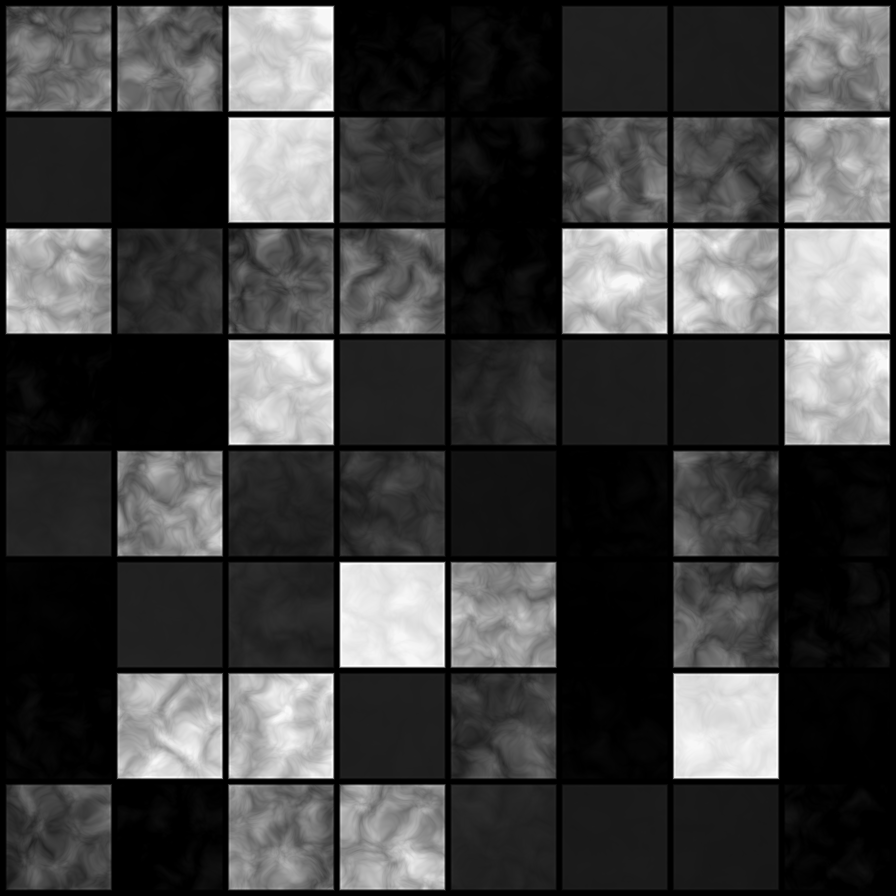
Give the GLSL for this texture map, as a WebGL 2 fragment shader.

```glsl
#version 300 es
precision highp float;
// A sheet of square grey height-map tiles on black, parted by thin gaps.
// Each tile takes a grey level from its hash rank, then warped billow noise
// carves dark branching valleys into it; a thin pale rim closes the edge.

#define TILES 8.0        // tiles across and down
#define GAP 0.007        // gap between tiles, in canvas units
#define EDGE_BLUR 0.0016 // softness of the tile edges
#define RIM_WIDTH 0.0034 // width of the pale rim
#define RIM_GAIN 0.13    // brightening at the rim
#define VALLEY_FREQ 2.3  // main valleys per tile
#define WARP 0.28        // bending of the valleys
#define RELIEF 0.55      // strongest light-dark swing in a tile
#define SLOPE 0.35       // broad tilt across a tile
#define SEED 4.7

uniform vec2 u_resolution;
out vec4 fragColor;

// Level curve: x is the rank of a tile among all tiles, y its grey.
const vec2 LEVELS[8] = vec2[8](
    vec2(0.0, 0.0), vec2(0.26, 0.02), vec2(0.28, 0.09), vec2(0.50, 0.15),
    vec2(0.67, 0.36), vec2(0.76, 0.58), vec2(0.88, 0.79), vec2(1.0, 0.93));

float hash(vec2 p) {
    return fract(sin(dot(p, vec2(127.1, 311.7))) * 43758.5453);
}

vec2 gradientAt(vec2 corner) {
    float angle = 6.28318 * hash(corner);
    return vec2(cos(angle), sin(angle));
}

float gradientNoise(vec2 p) {
    vec2 i = floor(p), f = p - i;
    vec2 s = f * f * f * (f * (f * 6.0 - 15.0) + 10.0);
    vec2 e = vec2(1.0, 0.0);
    float a = dot(gradientAt(i), f);
    float b = dot(gradientAt(i + e.xy), f - e.xy);
    float c = dot(gradientAt(i + e.yx), f - e.yx);
    float d = dot(gradientAt(i + e.xx), f - e.xx);
    return mix(mix(a, b, s.x), mix(c, d, s.x), s.y);
}

// Folded noise: the creases become narrow valleys with side branches.
float valleys(vec2 p) {
    vec2 bend = vec2(gradientNoise(p * 1.7 + 31.3), gradientNoise(p * 1.7 + 57.9));
    p += WARP * bend;
    float height = 0.0, amp = 1.0;
    for (int k = 0; k < 4; k++) {
        float n = gradientNoise(p);
        height += amp * sqrt(n * n + 0.0015);
        p = mat2(1.6, 1.2, -1.2, 1.6) * p + 7.3 + 0.1 * bend;
        amp *= 0.52;
    }
    return height - 0.39;
}

// Share of tiles with a smaller hash, so the greys spread evenly.
float tileRank(vec2 cell) {
    float own = hash(cell + SEED), below = 0.0;
    for (float y = 0.0; y < TILES; y++)
        for (float x = 0.0; x < TILES; x++)
            below += hash(vec2(x, y) + SEED) < own ? 1.0 : 0.0;
    return (below + 0.5) / (TILES * TILES);
}

float levelOf(float rank) {
    float level = LEVELS[0].y;
    for (int k = 1; k < 8; k++) {
        vec2 a = LEVELS[k - 1], b = LEVELS[k];
        level += (b.y - a.y) * clamp((rank - a.x) / (b.x - a.x), 0.0, 1.0);
    }
    return level;
}

// Black tiles get faint wisps, dim ones stay flat, mid greys are boldest.
float contrastOf(float rank) {
    float wisps = 0.22 * (1.0 - step(0.27, rank)) * smoothstep(0.02, 0.2, rank);
    float bold = smoothstep(0.4, 0.72, rank) * mix(1.0, 0.3, smoothstep(0.84, 1.0, rank));
    return RELIEF * (0.025 + wisps + bold);
}

void main() {
    vec2 uv = gl_FragCoord.xy / u_resolution;

    // Tile grid, with the same gap kept around the outside
    float pitch = (1.0 - GAP) / TILES;
    vec2 grid = (uv - 0.5 * GAP) / pitch;
    vec2 cell = clamp(floor(grid), 0.0, TILES - 1.0);
    vec2 local = grid - cell - 0.5;
    float inside = 0.5 * (pitch - GAP) - pitch * max(abs(local.x), abs(local.y));

    // Grey level and relief of this tile
    float rank = tileRank(cell);
    float tilt = 6.28318 * hash(cell + 23.6);
    float relief = valleys(local * VALLEY_FREQ + cell * 13.7 + 5.1);
    relief += SLOPE * dot(local, vec2(cos(tilt), sin(tilt)));
    float grey = clamp(levelOf(rank) + contrastOf(rank) * relief, 0.0, 0.97);

    // Pale rim, then the black gaps
    float rim = 1.0 - smoothstep(0.3 * RIM_WIDTH, RIM_WIDTH, inside);
    grey = min(grey * (1.0 + RIM_GAIN * rim), 1.0);
    float blur = max(EDGE_BLUR, 0.7 / u_resolution.y);
    grey *= smoothstep(-blur, blur, inside);
    fragColor = vec4(vec3(grey), 1.0);
}
```
